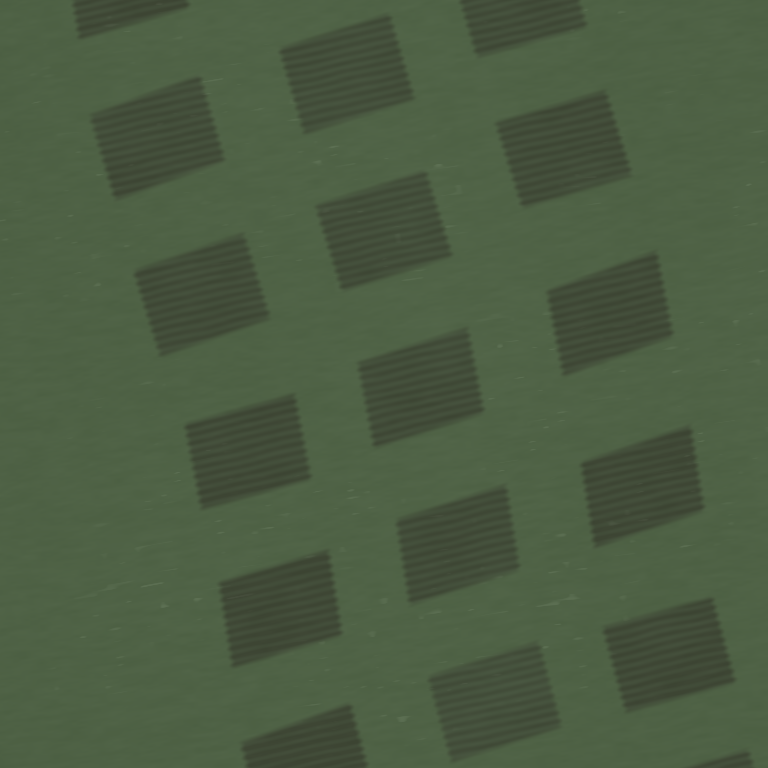
This pattern is drawn by a WebGL 1 fragment shader. Its source:

```glsl
precision highp float;
// Three slanted columns of soft, ribbed dark patches on worn green cloth.
uniform vec2 u_resolution;

float hash(vec2 p) {
  return fract(sin(dot(p, vec2(127.1, 311.7))) * 43758.5453);
}

float noise(vec2 p) {
  vec2 i = floor(p), f = fract(p);
  f = f * f * (3.0 - 2.0 * f);
  return mix(mix(hash(i), hash(i + vec2(1.0, 0.0)), f.x),
             mix(hash(i + vec2(0.0, 1.0)), hash(i + vec2(1.0, 1.0)), f.x), f.y);
}

// Centre of a patch: skewed lattice with a slow sway in the outer columns.
vec2 patchCentre(float col, float row) {
  vec2 c = vec2(0.548, 0.495) + col * vec2(0.2357, 0.0833)
         + (row - 3.0) * vec2(0.0482, -0.2044);
  c.x += 0.011 * col * col * cos((row - 3.2) * 1.4);
  c.y += 0.023 * max(col, 0.0) * cos((row - 2.0) * 0.95);
  return c;
}

// Soft coverage of a sheared rectangle whose lean varies by row.
float patchMask(vec2 p, float col, float row, float fray) {
  float slope = 0.32 + 0.05 * col * cos((row - 3.3) * 1.6);
  float lean = 0.24 + 0.09 * cos((row - 1.6) * 1.5);
  vec2 q = vec2(p.x + lean * p.y, p.y - slope * p.x) / (1.0 + lean * slope);
  vec2 d = abs(q) - vec2(0.071, 0.0553);
  d.x += fray;
  vec2 edge = 1.0 - smoothstep(-0.005, 0.005, d);
  return edge.x * edge.y;
}

void main() {
  vec2 uv = gl_FragCoord.xy / u_resolution;

  // Fine ribs, slightly wavy, that also fray the patch sides
  float wobble = noise(uv * vec2(22.0, 30.0)) * 1.6;
  float rib = sin((uv.y - 0.23 * uv.x) * 560.0 + wobble);

  float cover = 0.0, tone = 0.0;
  for (int r = 0; r < 7; r++) {
    for (int c = -1; c < 2; c++) {
      float row = float(r), col = float(c);
      float m = patchMask(uv - patchCentre(col, row), col, row, 0.0012 * rib);
      cover = max(cover, m);
      tone += m * (0.35 * hash(vec2(col + 5.0, row)) + 0.2 * (1.0 - abs(col)));
    }
  }

  // Cloth: broad fading, tilted fibres and sparse pale flecks
  vec2 fibreUv = vec2(uv.x + 0.15 * uv.y, uv.y - 0.15 * uv.x + 0.006 * noise(uv * 14.0));
  float fibre = noise(fibreUv * vec2(38.0, 150.0)) + 0.6 * noise(fibreUv * vec2(95.0, 300.0)) - 0.8;
  float fade = noise(uv * 3.5) - 0.5;
  float fleck = smoothstep(0.86, 1.0, noise(fibreUv * vec2(45.0, 190.0) + 17.0))
              * smoothstep(0.45, 0.8, noise(uv * 9.0 + 4.0));
  vec3 cloth = vec3(0.31, 0.385, 0.273) + 0.012 * fade + 0.013 * fibre + 0.05 * fleck;

  // Ink: ribbed, with worn spots letting the green through
  float wear = noise(uv * 17.0 + 8.0);
  float light = clamp(0.18 + tone + 0.35 * (wear - 0.5) + 0.32 * rib, 0.0, 1.2);
  vec3 ink = mix(vec3(0.238, 0.268, 0.2), vec3(0.275, 0.325, 0.243), light);
  ink += 0.01 * fibre + 0.03 * fleck;

  gl_FragColor = vec4(mix(cloth, ink, cover * 0.97), 1.0);
}
```
